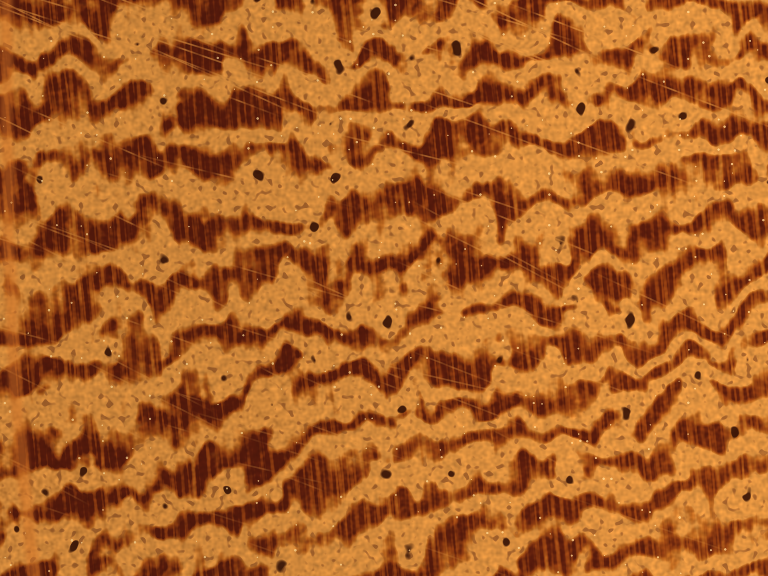
Write a Shadertoy shader that draws this texture.

```glsl
// Polished end grain of dark wood: wavy pale bands, pores, fine rays and scratches.

const float TAU = 6.2831853;
const vec3 DEEP_BROWN = vec3(0.33, 0.10, 0.045);
const vec3 RUST = vec3(0.54, 0.23, 0.065);
const vec3 AMBER = vec3(0.68, 0.37, 0.11);
const vec3 TAN = vec3(0.83, 0.54, 0.235);
const vec3 PIT_BROWN = vec3(0.52, 0.29, 0.13);
const vec3 PORE_BLACK = vec3(0.19, 0.06, 0.02);
const vec3 GLINT = vec3(1.0, 0.85, 0.58);

vec2 hash2(vec2 p) {
    vec3 q = fract(p.xyx * vec3(0.1031, 0.1030, 0.0973));
    q += dot(q, q.yzx + 33.33);
    return fract((q.xx + q.yz) * q.zy);
}

float cornerSlope(vec2 cell, vec2 offset) {
    return dot(hash2(cell) * 2.0 - 1.0, offset);
}

// Gradient noise, roughly -0.7 to 0.7
float noise(vec2 p) {
    vec2 i = floor(p), f = fract(p);
    vec2 u = f * f * f * (f * (f * 6.0 - 15.0) + 10.0);
    vec2 e = vec2(1.0, 0.0);
    float low = mix(cornerSlope(i, f), cornerSlope(i + e, f - e), u.x);
    float high = mix(cornerSlope(i + e.yx, f - e.yx), cornerSlope(i + 1.0, f - 1.0), u.x);
    return 1.4 * mix(low, high, u.y);
}

// Scalloped bands that tighten and rise towards the right; positive is pale
float bandField(vec2 p) {
    vec2 q = p + 0.018 * vec2(noise(p * 17.0 + 7.0), noise(p * 17.0 + 31.0));
    float phase = (q.y - 0.93) * mix(8.6, 13.5, q.x / 1.333);
    phase += 0.65 * noise(q * vec2(2.6, 3.4) + 3.0);
    phase += 0.62 * noise(q * vec2(13.0, 8.0) + 19.0);
    phase += 0.30 * noise(q * vec2(27.0, 20.0) + 41.0);
    float patches = 1.2 * noise(q * vec2(10.0, 13.0) + 57.0) + 0.8 * noise(q * 27.0 + 5.0);
    return sin(TAU * phase) + patches;
}

// x: pale halo around pores, y: open hole
vec2 pores(vec2 p, float size, float blur) {
    vec2 cell = floor(p / size), result = vec2(0.0);
    for (int j = -1; j <= 1; j++)
    for (int i = -1; i <= 1; i++) {
        vec2 id = cell + vec2(i, j);
        vec2 center = (id + 0.15 + 0.7 * hash2(id + 11.0)) * size;
        vec2 trait = hash2(id + 83.0);
        float present = step(trait.x, 0.22 + 0.28 * center.y);
        vec2 d = p - center;
        float r = length(d * vec2(1.15, 0.9)) + 0.010 * noise(p * 60.0);
        float holeRadius = mix(0.001, 0.0085, trait.y);
        float halo = 1.0 - smoothstep(0.015, 0.042, r);
        float hole = 1.0 - smoothstep(holeRadius - blur, holeRadius + 2.0 * blur, r);
        result = max(result, present * vec2(halo, hole));
    }
    return result;
}

// Position across the slightly leaning, slightly bent rays
float rayCoord(vec2 p, float density, float seed) {
    return (p.x + 0.09 * p.y + 0.008 * noise(p * 4.0 + seed)) * density;
}

// Thin near-vertical lines with uneven spacing and strength
float rays(vec2 p, float density, float seed) {
    float x = rayCoord(p, density, seed);
    float id = floor(x);
    vec2 trait = hash2(vec2(id, seed));
    float d = abs(fract(x) - mix(0.3, 0.7, trait.x));
    float broken = 0.75 + 0.8 * noise(vec2(id * 3.7, p.y * 18.0));
    return (1.0 - smoothstep(0.04, 0.29, d)) * mix(0.35, 1.0, trait.y) * broken;
}

// Straight slanted scratches scattered mostly over the left side
float scratches(vec2 p, float blur) {
    float amount = 0.0;
    for (int i = 0; i < 80; i++) {
        vec2 place = hash2(vec2(float(i), 5.0));
        vec2 trait = hash2(vec2(float(i), 29.0));
        vec2 d = p - vec2(place.x * mix(0.7, 1.3, trait.x), place.y);
        float angle = -mix(0.22, 0.50, trait.y);
        vec2 along = vec2(cos(angle), sin(angle));
        float s = abs(dot(d, along)) / mix(0.05, 0.24, trait.x);
        float t = abs(dot(d, vec2(-along.y, along.x)));
        float line = (1.0 - smoothstep(0.0003, 0.0008 + blur, t)) * (1.0 - smoothstep(0.4, 1.0, s));
        amount = max(amount, line * mix(0.3, 1.0, place.y));
    }
    return amount * clamp(0.75 + noise(p * 45.0), 0.0, 1.0);
}

// Tiny bright dust points
float glints(vec2 p, float density, float blur) {
    vec2 id = floor(p * density);
    vec2 trait = hash2(id + 211.0);
    vec2 d = fract(p * density) - 0.3 - 0.4 * hash2(id + 67.0);
    float radius = 0.0014 * density * trait.y;
    return step(0.95, trait.x) * (1.0 - smoothstep(radius, radius + blur * density, length(d)));
}

vec3 woodColor(float tone) {
    vec3 c = mix(DEEP_BROWN, RUST, smoothstep(0.0, 0.34, tone));
    c = mix(c, AMBER, smoothstep(0.28, 0.64, tone));
    return mix(c, TAN, smoothstep(0.56, 0.95, tone));
}

void mainImage(out vec4 fragColor, in vec2 fragCoord) {
    vec2 p = fragCoord / iResolution.y;
    float across = fragCoord.x / iResolution.x;
    float blur = 1.0 / iResolution.y;

    // Bands and pore halos, with edges frayed along the rays
    vec2 pore = pores(p, 0.105, blur);
    float fray = noise(vec2(rayCoord(p, 60.0, 3.0), p.y * 9.0));
    float speckle = noise(p * 62.0 + 23.0);
    float field = bandField(p) + 1.3 * pore.x + 0.5 * fray + 0.35 * speckle;
    float pale = smoothstep(-1.0, 0.75, field);

    // Rays and grain
    float ray = max(rays(p, 52.0, 3.0), 0.65 * rays(p, 93.0, 17.0));
    float grain = 0.6 * noise(p * 70.0) + 0.7 * noise(p * 140.0 + 9.0);
    float tone = pale + 0.52 * ray * (1.0 - pale) + 0.10 * grain;
    tone += 0.14 * (across - 0.45) + 0.14 * noise(p * 3.0 + 71.0);
    vec3 color = woodColor(tone);
    color *= 1.0 + mix(0.12, 0.19, pale) * grain;
    float pits = smoothstep(0.22, 0.55, noise(p * 82.0 + 47.0));
    color = mix(color, PIT_BROWN, 0.7 * pits * pale);

    // Surface marks
    color = mix(color, PORE_BLACK, 0.9 * pore.y);
    color = mix(color, TAN, 0.7 * scratches(p, blur));
    color = mix(color, GLINT, 0.7 * glints(p, 75.0, blur));

    // Glowing rim at the left and uneven light
    float rimX = 0.012 + 0.05 * pow(1.0 - p.y, 3.0) + 0.004 * noise(p * 8.0);
    float rim = 1.0 - smoothstep(0.003, 0.018, abs(p.x - rimX));
    color = mix(color, vec3(0.84, 0.46, 0.16), 0.5 * rim);
    color *= 0.97 + 0.09 * smoothstep(0.2, 0.9, across);
    fragColor = vec4(clamp(color, 0.0, 1.0), 1.0);
}
```
